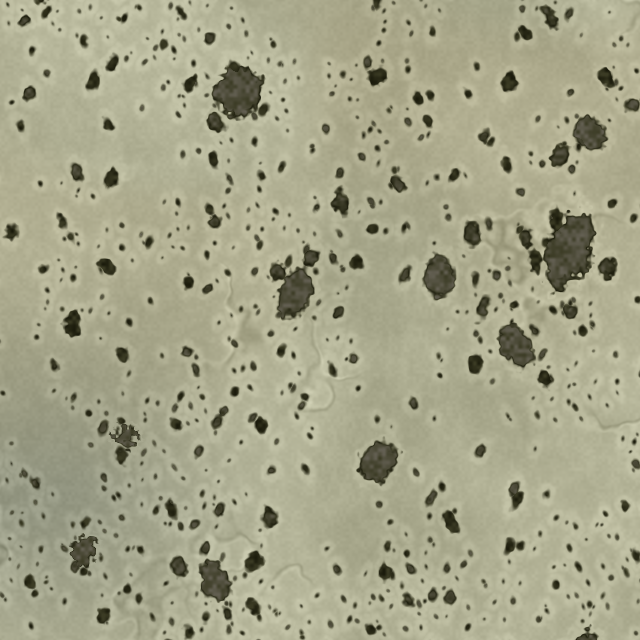
Reproduce this texture procedurally as a WebGL 1 fragment shader.

```glsl
precision highp float;
// Weathered olive-grey plaster peppered with dark lichen spots of many sizes.
uniform vec2 u_resolution;

const vec3 PLASTER = vec3(0.645, 0.645, 0.535);
const vec3 PALE    = vec3(0.715, 0.715, 0.605);
const vec3 WARM    = vec3(0.665, 0.640, 0.515);
const vec3 COOL    = vec3(0.535, 0.550, 0.475);
const vec3 INK     = vec3(0.065, 0.065, 0.015);
const vec3 UMBER   = vec3(0.230, 0.230, 0.140);
const vec3 ASH     = vec3(0.390, 0.375, 0.325);
const float EDGE_SOFT   = 0.0026;  // half width of the spot edges
const float HALO_WIDTH  = 0.005;
const float HALO_GAIN   = 0.05;
const float GRAIN_GAIN  = 0.055;
const float VEIN_GAIN   = 0.07;
const float LARGE_SIZE  = 0.022;   // radius above which spots turn ashy

float hash(vec2 p) {
  vec3 q = fract(vec3(p.xyx) * 0.1031);
  q += dot(q, q.yzx + 33.33);
  return fract((q.x + q.y) * q.z);
}

vec2 hash2(vec2 p) {
  return vec2(hash(p), hash(p + 71.7));
}

float noise(vec2 p) {
  vec2 i = floor(p), f = fract(p);
  f = f * f * (3.0 - 2.0 * f);
  return mix(mix(hash(i), hash(i + vec2(1.0, 0.0)), f.x),
             mix(hash(i + vec2(0.0, 1.0)), hash(i + 1.0), f.x), f.y);
}

float fbm(vec2 p) {
  float sum = 0.0, gain = 0.5;
  for (int i = 0; i < 5; i++) {
    sum += gain * noise(p);
    p = mat2(1.6, 1.2, -1.2, 1.6) * p + 13.1;
    gain *= 0.5;
  }
  return sum;
}

// Nearest spot of one scattered layer: x distance, y radius, z random tone.
vec3 spotLayer(vec2 uv, float cells, vec2 radii, float density,
               float clumping, float wobble, float seed) {
  vec3 best = vec3(1.0, 0.01, 0.0);
  vec2 home = floor(uv * cells);
  for (int y = -1; y <= 1; y++) {
    for (int x = -1; x <= 1; x++) {
      vec2 id = home + vec2(float(x), float(y));
      vec2 key = id + seed;
      vec2 center = (id + 0.08 + 0.84 * hash2(key + 5.3)) / cells;
      float clump = smoothstep(0.35, 0.75, noise(center * 8.0 + 41.0));
      float chance = density * mix(1.0, 2.6 * clump, clumping);
      if (hash(key + 19.1) < chance) {
        float pick = hash(key + 27.9);
        float radius = mix(radii.x, radii.y, pick * pick);
        vec2 p = uv - center;
        p.x += p.y * (hash(key + 37.0) - 0.5) * 0.7;
        p.y /= mix(0.95, 1.65, hash(key + 43.0));
        float d = length(p) - radius * (1.0 + wobble);
        if (d < best.x) best = vec3(d, radius, hash(key + 59.0));
      }
    }
  }
  return best;
}

vec3 nearer(vec3 a, vec3 b) {
  return a.x < b.x ? a : b;
}

vec3 plaster(vec2 uv) {
  float cloud = fbm(uv * 5.0 + 3.0);
  float grain = 0.6 * noise(uv * 210.0) + 0.4 * noise(uv * vec2(90.0, 60.0) + 9.0);
  vec3 color = mix(PLASTER, PALE, smoothstep(0.30, 0.66, cloud));
  color = mix(color, WARM, 0.55 * smoothstep(0.4, 0.7, noise(uv * 3.5 + 17.0)) * uv.y);
  // Cool damp stain near the lower left corner.
  vec2 stain = (uv - vec2(0.06, 0.23)) / vec2(0.24, 0.20);
  color = mix(color, COOL, 0.8 * exp(-dot(stain, stain)) * (0.6 + 0.7 * cloud));
  // Sparse hairline wrinkles with a pale side and a dark side.
  float ridge = fbm(uv * 4.0 + 29.0) - 0.48;
  float patchy = smoothstep(0.52, 0.75, noise(uv * 6.0 + 83.0));
  float vein = exp(-pow(ridge / 0.010, 2.0)) - 0.7 * exp(-pow((ridge - 0.02) / 0.010, 2.0));
  return color - VEIN_GAIN * patchy * vein + GRAIN_GAIN * (grain - 0.5);
}

void main() {
  vec2 uv = gl_FragCoord.xy / u_resolution;
  float coarse = noise(uv * 75.0 + 7.0) - 0.5;
  float fine = noise(uv * 170.0 + 31.0) - 0.5;

  // Layers from broad colonies down to pinpricks.
  float wobble = 0.35 * coarse + 0.30 * fine;
  vec3 spot = spotLayer(uv, 4.0, vec2(0.023, 0.043), 0.36, 0.0, wobble, 11.0);
  spot.x += step(0.7, spot.z) * 0.03 * max(fine + 0.12, 0.0);
  wobble = 0.7 * coarse + 0.5 * fine;
  spot = nearer(spot, spotLayer(uv, 13.0, vec2(0.0068, 0.0145), 0.52, 0.25, wobble, 101.0));
  spot = nearer(spot, spotLayer(uv, 24.0, vec2(0.0032, 0.0065), 0.32, 0.5, wobble, 203.0));
  spot = nearer(spot, spotLayer(uv, 46.0, vec2(0.0014, 0.0032), 0.16, 0.9, wobble, 307.0));

  // Ashy mottled hearts inside dark, uneven rims.
  float depth = clamp(-spot.x / spot.y, 0.0, 1.0);
  float large = smoothstep(0.8 * LARGE_SIZE, LARGE_SIZE, spot.y);
  float mottle = noise(uv * 155.0 + 57.0);
  float heart = smoothstep(0.15, 0.65, depth) * step(0.55, spot.z) * 0.75;
  heart = mix(heart, smoothstep(0.03, 0.22, depth), large);
  vec3 rim = mix(INK, UMBER, clamp(0.2 + 0.9 * mottle, 0.0, 1.0));
  vec3 fill = mix(rim, mix(UMBER, ASH, mottle), heart);

  vec3 color = plaster(uv);
  color += HALO_GAIN * exp(-pow((spot.x - HALO_WIDTH) / HALO_WIDTH, 2.0));
  float cover = 1.0 - smoothstep(-EDGE_SOFT, EDGE_SOFT, spot.x);
  gl_FragColor = vec4(mix(color, fill, cover), 1.0);
}
```
